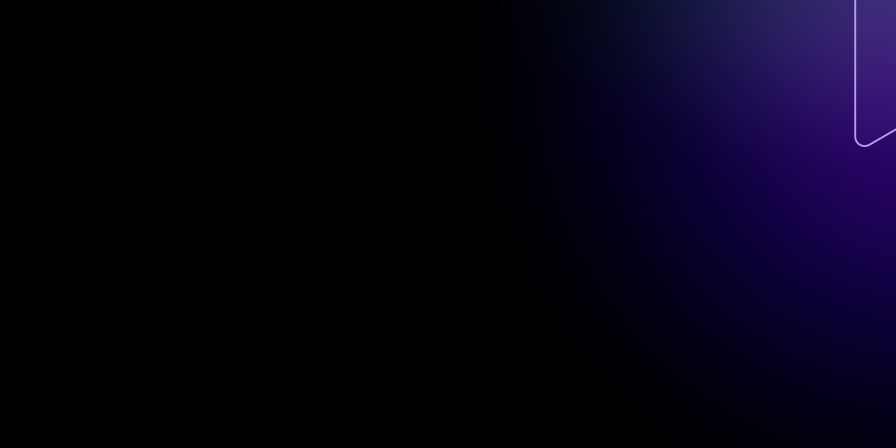
This background is drawn by a WebGL 1 fragment shader. Its source:

```glsl
precision highp float;
uniform vec2 u_resolution;

// Lengths are in canvas heights
#define GLOW_CENTER vec2(2.083, 0.844)
#define GLOW_RADIUS 1.1
#define GLOW_STRENGTH 0.42
#define HAZE_CENTER vec2(1.95, 1.08)
#define HAZE_COLOR vec3(0.07, 0.16, 0.06)
#define CORNER_CENTER vec2(1.930, 0.695)
#define CORNER_RADIUS 0.021
#define STROKE_WIDTH 0.0042
#define STROKE_COLOR vec3(0.72, 0.62, 0.93)
#define PANEL_TINT vec3(0.015, 0.012, 0.02)

float rayDistance(vec2 p, vec2 direction) {
  return length(p - direction * max(dot(p, direction), 0.0));
}

// Signed distance to a wedge between straight up and 30 degrees, rounded at its tip
float roundedWedge(vec2 p, float radius) {
  vec2 slope = vec2(0.866025, 0.5);
  float edge = min(rayDistance(p, vec2(0.0, 1.0)), rayDistance(p, slope));
  float outside = max(-p.x, dot(p, vec2(slope.y, -slope.x)));
  return (outside > 0.0 ? edge : -edge) - radius;
}

// Violet light that deepens to blue, then black, with a pale haze above
vec3 background(vec2 p) {
  float reach = 1.0 - distance(p, GLOW_CENTER) / GLOW_RADIUS;
  float blue = GLOW_STRENGTH * smoothstep(0.0, 0.96, reach);
  vec3 glow = vec3(blue * blue, 0.02 * blue, blue);

  vec2 hazeOffset = (p - HAZE_CENTER) * vec2(1.0, 1.7);
  float haze = 1.0 - smoothstep(0.0, 0.9, length(hazeOffset));
  return glow + HAZE_COLOR * haze;
}

void main() {
  vec2 p = gl_FragCoord.xy / u_resolution.y;
  float pixel = 1.0 / u_resolution.y;
  vec3 color = background(p);

  // Outlined panel at the upper right
  float panel = roundedWedge(p - CORNER_CENTER, CORNER_RADIUS);
  float fill = clamp(0.5 - panel / pixel, 0.0, 1.0);
  float stroke = clamp(0.5 + (0.5 * STROKE_WIDTH - abs(panel)) / pixel, 0.0, 1.0);
  color += PANEL_TINT * fill;
  color = mix(color, STROKE_COLOR, stroke);

  gl_FragColor = vec4(color, 1.0);
}
```
